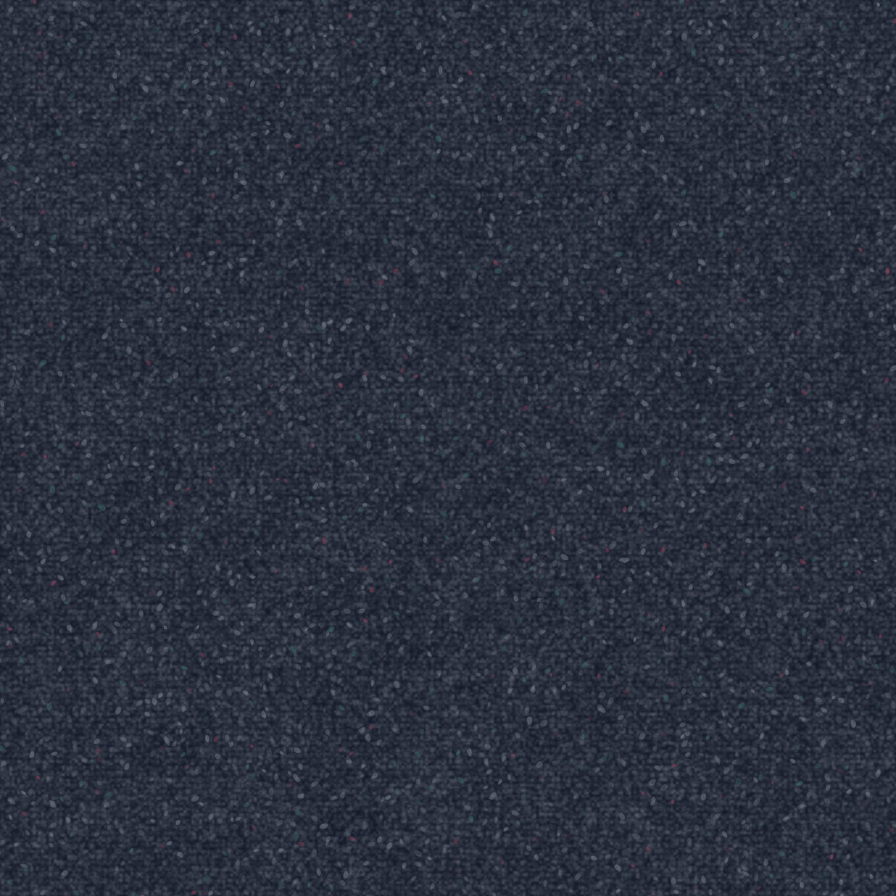
A Shadertoy shader for this texture:

```glsl
const vec3 YARN = vec3(0.156, 0.177, 0.235);
const vec3 SHADE_TINT = vec3(1.0, 1.0, 0.95);
const vec3 PALE = vec3(0.365, 0.390, 0.440);
const vec3 ROSE = vec3(0.430, 0.240, 0.320);
const vec3 TEAL = vec3(0.220, 0.335, 0.365);

const float TUFTS = 150.0;        // tuft rows across the canvas
const float FIBRES = 340.0;       // fibre grain across the canvas
const float FLECK_CELLS = 64.0;   // fleck cells across the canvas
const float FLECK_SHARE = 0.60;   // filled share of fleck cells
const float ROSE_SHARE = 0.09;
const float TEAL_SHARE = 0.14;
const float DOME_DEPTH = 0.50;
const float TUFT_VARIATION = 0.45;
const float FIBRE_DEPTH = 0.90;
const float BLOTCH_DEPTH = 0.16;
const int SAMPLES = 2;            // samples per pixel side

// Four random values per integer cell
vec4 hash4(vec2 cell, int seed) {
    uvec4 v = uvec4(uvec2(ivec2(cell) + 4096), uint(seed), 77u);
    v = v * 1664525u + 1013904223u;
    v += v.yzxy * v.wxyz;
    v ^= v >> 16u;
    v += v.yzxy * v.wxyz;
    v ^= v >> 16u;
    return vec4(v >> 8u) / 16777216.0;
}

float valueNoise(vec2 p, int seed) {
    vec2 i = floor(p), f = fract(p);
    f = f * f * (3.0 - 2.0 * f);
    float low = mix(hash4(i, seed).x, hash4(i + vec2(1, 0), seed).x, f.x);
    float high = mix(hash4(i + vec2(0, 1), seed).x, hash4(i + vec2(1, 1), seed).x, f.x);
    return mix(low, high, f.y);
}

vec2 rotate(vec2 p, float angle) {
    float c = cos(angle), s = sin(angle);
    return vec2(c * p.x + s * p.y, c * p.y - s * p.x);
}

// Rows of leaning loops: x is the dome height, y the random tone
vec2 tuftField(vec2 uv) {
    vec2 p = uv * TUFTS;
    vec2 cell = floor(p);
    float nearest = 9.0, tone = 0.5;
    for (int y = -1; y <= 1; y++)
    for (int x = -1; x <= 1; x++) {
        vec2 id = cell + vec2(x, y);
        vec4 r = hash4(id, 1);
        vec2 center = id + 0.5 + (r.xy - 0.5) * vec2(0.75, 0.50);
        vec2 q = rotate(p - center, (r.z - 0.5) * 1.6);
        float d = length(q * vec2(0.9, 1.15));
        if (d < nearest) {
            nearest = d;
            tone = r.w;
        }
    }
    return vec2(1.0 - smoothstep(0.12, 0.78, nearest), tone);
}

// Scattered short yarn ends over the ground colour
vec3 addFlecks(vec3 color, vec2 uv, float fibre) {
    vec2 p = uv * FLECK_CELLS;
    vec2 cell = floor(p);
    for (int y = -1; y <= 1; y++)
    for (int x = -1; x <= 1; x++) {
        vec2 id = cell + vec2(x, y);
        vec4 place = hash4(id, 2);
        vec4 look = hash4(id, 3);
        float share = FLECK_SHARE * (0.6 + 0.8 * valueNoise(id * 0.18, 4));
        if (place.z > share) continue;

        bool rose = look.x < ROSE_SHARE;
        bool teal = !rose && look.x < ROSE_SHARE + TEAL_SHARE;
        vec3 dye = rose ? ROSE : teal ? TEAL : PALE;
        vec2 radii = vec2(0.15, 0.24) * mix(0.75, 1.2, look.y);
        if (rose) radii *= 0.80;

        vec2 q = rotate(p - id - place.xy, (place.w - 0.5) * 2.6);
        float d = length(q / radii) + 0.9 * (fibre - 0.5);
        float cover = 1.0 - smoothstep(0.65, 1.25, d);
        float strength = mix(0.25, 0.95, look.z);
        color = mix(color, dye * (0.82 + 0.36 * fibre), cover * strength);
    }
    return color;
}

vec3 carpet(vec2 uv) {
    vec2 tuft = tuftField(uv);
    float fibre = valueNoise(uv * FIBRES, 5);
    float blotch = valueNoise(uv * 22.0, 6);
    float light = DOME_DEPTH * (tuft.x - 0.5)
                + TUFT_VARIATION * (tuft.y - 0.5)
                + FIBRE_DEPTH * (fibre - 0.5)
                + BLOTCH_DEPTH * (blotch - 0.5);
    vec3 ground = YARN + YARN.g * (exp2(light) - 1.0) * SHADE_TINT;
    return addFlecks(ground, uv, fibre);
}

void mainImage(out vec4 fragColor, in vec2 fragCoord) {
    vec3 sum = vec3(0.0);
    for (int y = 0; y < SAMPLES; y++)
    for (int x = 0; x < SAMPLES; x++) {
        vec2 offset = (vec2(x, y) + 0.5) / float(SAMPLES) - 0.5;
        sum += carpet((fragCoord + offset) / iResolution.y);
    }
    fragColor = vec4(sum / float(SAMPLES * SAMPLES), 1.0);
}
```
